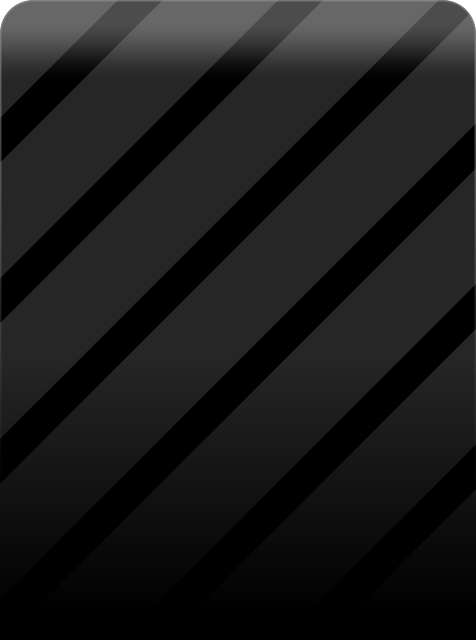
Give the GLSL for this background, as a Shadertoy shader.

```glsl
// Glossy black card with diagonal stripes, rounded top corners and a fade to black below.

// Signed distance to a card whose top corners are rounded; p.y runs downward.
float cardDistance(vec2 p, float width, float radius) {
    vec2 q = vec2(abs(p.x - 0.5 * width) - 0.5 * width, -p.y) + radius;
    return length(max(q, 0.0)) + min(max(q.x, q.y), 0.0) - radius;
}

// Coverage of the dark diagonal bands, which repeat along x + y.
float darkBands(vec2 p, float pixel) {
    float period = 0.2508;
    float along = mod(p.x + p.y - 0.2192 + 0.5 * period, period) - 0.5 * period;
    return 1.0 - smoothstep(-pixel, pixel, abs(along) - 0.035);
}

void mainImage(out vec4 fragColor, in vec2 fragCoord) {
    float pixel = 1.0 / iResolution.y;
    float width = iResolution.x * pixel;
    vec2 p = vec2(fragCoord.x, iResolution.y - fragCoord.y) * pixel;

    // Charcoal stripes sinking into black
    float fade = 1.0 - clamp((p.y - 0.555) / 0.405, 0.0, 1.0);
    vec3 color = vec3(0.149) * fade * (1.0 - darkBands(p, pixel));

    // Gloss across the top
    float gloss = 0.3 * (1.0 - smoothstep(0.03, 0.13, p.y));
    color = mix(color, vec3(1.0), gloss);

    // Thin bright rim, fading downward
    float edge = cardDistance(p, width, 0.052);
    float rim = smoothstep(-0.0035, -0.001, edge);
    color = mix(color, vec3(0.6), rim * 0.55 * (1.0 - smoothstep(0.0, 0.85, p.y)));

    // White outside the rounded corners
    float outside = smoothstep(-0.5 * pixel, 0.5 * pixel, edge);
    fragColor = vec4(mix(color, vec3(1.0), outside), 1.0);
}
```
